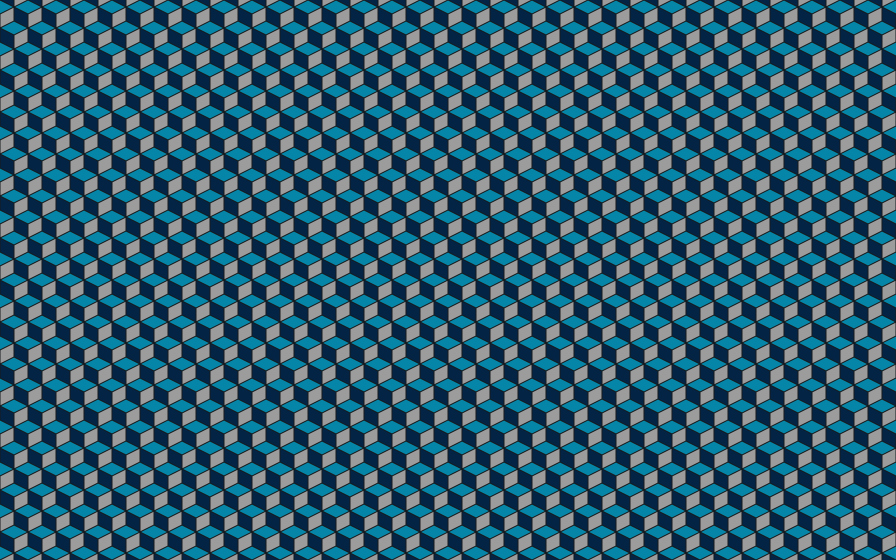
Give the GLSL for this pattern, as a WebGL 1 fragment shader.

```glsl
precision highp float;
// Tumbling-block pattern: staggered rows of 2:1 isometric cubes, each a
// hexagonal cell split into a teal top, navy left and grey right face.
// Thin dark outlines come from edge distances; a sample grid smooths it.

uniform vec2 u_resolution;

const float CUBES_ACROSS = 32.0;
const float LINE_WIDTH = 0.036;         // in cube widths
const vec2 TILE = vec2(1.0, 1.5);       // two staggered cubes
const float SLOPE_SCALE = 0.894427;     // 2 / sqrt(5), normal of a 1:2 slope
const int SAMPLES = 4;                  // per axis

const vec3 TOP_TEAL = vec3(0.02, 0.52, 0.66);
const vec3 LEFT_NAVY = vec3(0.01, 0.14, 0.27);
const vec3 RIGHT_GREY = vec3(0.61, 0.61, 0.61);
const vec3 OUTLINE = vec3(0.09, 0.10, 0.11);

// Hexagon measure: 0.5 on the cube silhouette
float hexMeasure(vec2 p) {
  vec2 a = abs(p);
  return max(a.x, 0.5 * a.x + a.y);
}

vec2 centredRepeat(vec2 p, vec2 period) {
  return mod(p + 0.5 * period, period) - 0.5 * period;
}

// Position relative to the front corner of the enclosing cube
vec2 cubeLocal(vec2 p) {
  vec2 evenRow = centredRepeat(p, TILE);
  vec2 oddRow = centredRepeat(p - 0.5 * TILE, TILE);
  return hexMeasure(evenRow) < hexMeasure(oddRow) ? evenRow : oddRow;
}

vec3 faceColour(vec2 q) {
  if (q.y > 0.5 * abs(q.x)) return TOP_TEAL;
  return q.x < 0.0 ? LEFT_NAVY : RIGHT_GREY;
}

// Distance to the nearest silhouette or inner cube edge
float edgeDistance(vec2 q) {
  vec2 a = abs(q);
  float sides = 0.5 - a.x;
  float slopes = (0.5 - 0.5 * a.x - a.y) * SLOPE_SCALE;
  float topRim = abs(q.y - 0.5 * a.x) * SLOPE_SCALE;
  float frontEdge = length(vec2(q.x, max(q.y, 0.0)));
  return min(min(sides, slopes), min(topRim, frontEdge));
}

vec3 cubePattern(vec2 p, float blur) {
  vec2 q = cubeLocal(p);
  float halfWidth = 0.5 * LINE_WIDTH;
  float ink = 1.0 - smoothstep(halfWidth - 0.5 * blur,
                               halfWidth + 0.5 * blur, edgeDistance(q));
  return mix(faceColour(q), OUTLINE, ink);
}

void main() {
  float unitsPerPixel = CUBES_ACROSS / u_resolution.x;
  float count = float(SAMPLES);
  vec3 sum = vec3(0.0);

  // Average a regular grid of samples inside the pixel
  for (int j = 0; j < SAMPLES; j++) {
    for (int i = 0; i < SAMPLES; i++) {
      vec2 offset = (vec2(float(i), float(j)) + 0.5) / count - 0.5;
      vec2 fromTopLeft = gl_FragCoord.xy + offset - vec2(0.0, u_resolution.y);
      vec2 p = fromTopLeft * unitsPerPixel + vec2(0.0, 0.5);
      sum += cubePattern(p, unitsPerPixel / count);
    }
  }
  gl_FragColor = vec4(sum / (count * count), 1.0);
}
```
